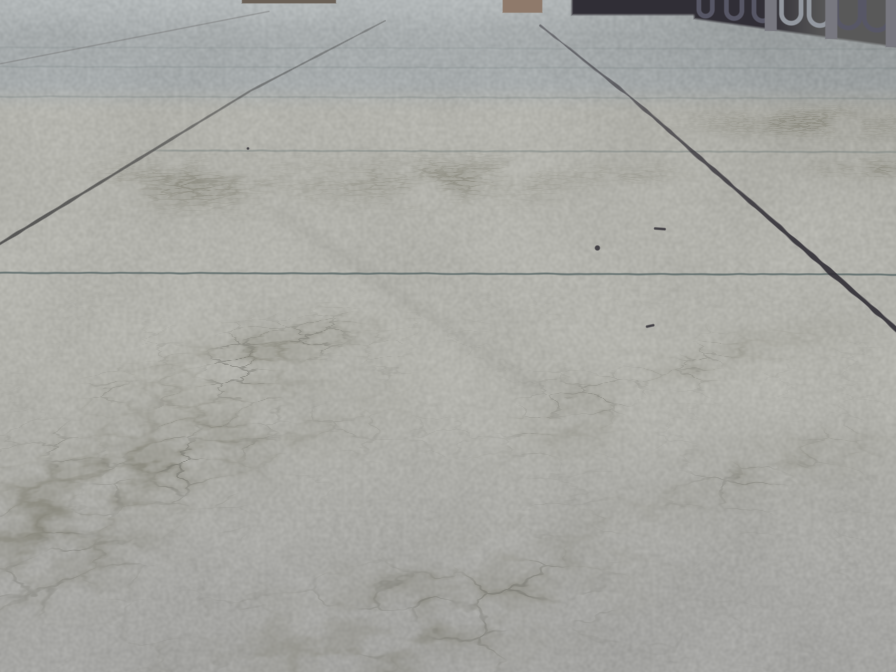
This texture is drawn by a WebGL 2 fragment shader. Its source:

```glsl
#version 300 es
precision highp float;
// Weathered concrete slabs in perspective, with stains and hairline cracks.
// Joints and crack cells lie on a projected ground plane; soft ellipses place
// the stains, gradient noise breaks them up, metal hoops stand at the top.
uniform vec2 u_resolution;
out vec4 outColor;

const float HORIZON = 1.06;
const vec3 SHADOW = vec3(0.19, 0.18, 0.21);
// Stain centre (xy) and radii (zw)
const vec4 STAINS[12] = vec4[12](
  vec4(0.29, 0.725, 0.14, 0.035), vec4(0.66, 0.732, 0.16, 0.032),
  vec4(0.94, 0.742, 0.09, 0.015), vec4(1.21, 0.817, 0.14, 0.02),
  vec4(1.3, 0.752, 0.08, 0.015), vec4(0.36, 0.465, 0.16, 0.04),
  vec4(0.25, 0.325, 0.24, 0.06), vec4(0.07, 0.2, 0.15, 0.09),
  vec4(0.62, 0.08, 0.27, 0.08), vec4(0.86, 0.38, 0.1, 0.05),
  vec4(1.09, 0.47, 0.13, 0.03), vec4(1.13, 0.3, 0.18, 0.04));

vec2 hash2(vec2 p) {
  vec3 q = fract(p.xyx * vec3(0.1031, 0.103, 0.0973));
  q += dot(q, q.yzx + 33.33);
  return fract((q.xx + q.yz) * q.zy);
}
float gradDot(vec2 cell, vec2 corner, vec2 f) {
  float a = 6.2832 * hash2(cell + corner).x;
  return dot(vec2(cos(a), sin(a)), f - corner);
}
float noise(vec2 p) {
  vec2 i = floor(p), f = fract(p), u = f * f * (3.0 - 2.0 * f);
  return mix(mix(gradDot(i, vec2(0), f), gradDot(i, vec2(1, 0), f), u.x),
             mix(gradDot(i, vec2(0, 1), f), gradDot(i, vec2(1), f), u.x), u.y);
}
float fbm(vec2 p) {
  float sum = 0.0, amp = 1.0;
  for (int i = 0; i < 4; i++) {
    sum += amp * noise(p);
    p = p * 2.03 + 17.1;
    amp *= 0.55;
  }
  return sum;
}
// Gap between the two nearest cell centres: zero along borders
float cellBorder(vec2 p) {
  vec2 base = floor(p), best = vec2(9);
  for (int y = -1; y <= 1; y++)
    for (int x = -1; x <= 1; x++) {
      vec2 c = base + vec2(x, y);
      float d = length(c + 0.1 + 0.8 * hash2(c) - p);
      best = d < best.x ? vec2(d, best.x) : vec2(best.x, min(best.y, d));
    }
  return best.y - best.x;
}
float segment(vec2 p, vec2 a, vec2 b) {
  vec2 d = b - a;
  return length(p - a - d * clamp(dot(p - a, d) / dot(d, d), 0.0, 1.0));
}
float box(vec2 p, vec2 lo, vec2 hi) {
  vec2 d = max(lo - p, p - hi);
  return max(d.x, d.y);
}
float fill(float d, float px) { return 1.0 - smoothstep(-px, px, d); }

float stainMask(vec2 p) {
  float mask = 0.0;
  for (int i = 0; i < 12; i++) {
    vec2 d = p - STAINS[i].xy;
    d.y -= step(p.y, 0.55) * 0.25 * d.x;
    d /= STAINS[i].zw;
    mask += (i < 9 && i != 2 ? 0.85 : 0.45) * exp(-dot(d, d));
  }
  return mask;
}

vec3 concrete(vec2 p) {
  vec3 c = mix(vec3(0.645, 0.645, 0.635), vec3(0.7, 0.7, 0.675), smoothstep(0.0, 0.5, p.y));
  c = mix(c, vec3(0.65, 0.67, 0.675), smoothstep(0.83, 0.88, p.y));
  c += 0.05 * smoothstep(0.94, 1.0, p.y) * (1.0 - smoothstep(0.7, 1.1, p.x));
  c -= 0.07 * smoothstep(0.8, 1.33, p.x) * smoothstep(0.6, 1.0, p.y);
  float streak = segment(p, vec2(0.42, 0.68), vec2(0.8, 0.42)) / 0.012;
  c -= 0.025 * exp(-streak * streak);
  c += 0.02 * fbm(p * 6.0) + 0.035 * noise(p * 170.0) + 0.025 * noise(p * 85.0);

  // Blotchy stains, then cracks that fade in and out around them
  vec2 ground = vec2(p.x - 0.69, 1.8) / (HORIZON - min(p.y, 1.0)) * 9.5;
  float border = cellBorder(ground + 0.45 * vec2(fbm(ground), fbm(ground + 40.0)));
  float mask = stainMask(p);
  float blotch = smoothstep(-0.55, 0.4, fbm(p * vec2(11, 19)));
  float halo = 1.0 - smoothstep(0.0, 0.4, border);
  c = mix(c, vec3(0.5, 0.495, 0.445), min(mask * blotch * (0.35 + 0.4 * halo), 0.7));
  float broken = smoothstep(-0.25, 0.45, noise(p * 13.0 + 5.0));
  float reach = (1.0 - smoothstep(0.5, 0.6, p.y)) * min(0.12 + mask, 0.8);
  float crack = (1.0 - smoothstep(0.01, 0.11, border)) * broken * reach;
  return mix(c, vec3(0.45, 0.45, 0.425), 0.6 * crack);
}

vec3 joints(vec3 c, vec2 p, float px) {
  float wobble = 0.0012 * noise(p * 45.0);
  for (int i = 0; i < 5; i++) {
    float n = float(i), y = HORIZON - 1.0 / (2.146 + 1.38 * n);
    float start = i == 1 ? smoothstep(0.2, 0.26, p.x) : 1.0;
    float line = fill(abs(p.y - y + 0.002 * p.x + wobble) - 0.0014, px);
    c = mix(c, vec3(0.34, 0.4, 0.4), 0.8 * line * start / (1.0 + 1.7 * n));
  }
  vec2 leftBend = vec2(0.373, 0.865), rightBend = vec2(0.9375, 0.856);
  float left = min(segment(p, vec2(-0.02, 0.625), leftBend), segment(p, leftBend, vec2(0.573, 0.969)));
  float right = min(segment(p, vec2(0.804, 0.962), rightBend), segment(p, rightBend, vec2(1.35, 0.496)));
  float close = 1.0 - smoothstep(0.6, 1.0, p.y);
  c = mix(c, vec3(0.27), fill(left + wobble - 0.0012 - 0.001 * close, px) * (0.4 + 0.45 * close));
  c = mix(c, SHADOW, fill(right + 2.0 * wobble - 0.0014 - 0.002 * close, px) * (0.5 + 0.4 * close));
  float faint = segment(p, vec2(0, 0.905), vec2(0.4, 0.983));
  return mix(c, vec3(0.45), 0.45 * fill(faint - 0.001, px));
}

vec3 backdrop(vec3 c, vec2 p, float px) {
  c = mix(c, vec3(0.42, 0.38, 0.34), fill(box(p, vec2(0.36, 0.995), vec2(0.5, 1.1)), px));
  c = mix(c, vec3(0.56, 0.48, 0.42), fill(box(p, vec2(0.748, 0.981), vec2(0.807, 1.1)), px));
  c = mix(c, SHADOW, fill(box(p, vec2(0.851, 0.978), vec2(1.04, 1.1)), 2.0 * px));
  float rack = fill(max(1.033 - p.x, 1.117 - 0.14 * p.x - p.y), 2.0 * px);
  c = mix(c, mix(SHADOW, vec3(0.35), smoothstep(1.12, 1.25, p.x)), rack);
  // Hanging hoops and posts grow toward the right edge
  for (int i = 0; i < 7; i++) {
    float t = float(i) / 6.0, x = 1.05 + 0.255 * t;
    float hoop = segment(p, vec2(x, 0.986 - 0.012 * t), vec2(x, 1.1)) - 0.01 - 0.009 * t;
    vec3 metal = i > 2 && i < 5 ? vec3(0.58, 0.6, 0.63) : vec3(0.34, 0.34, 0.4);
    c = mix(c, metal, fill(abs(hoop) - 0.0035, px));
  }
  for (int i = 0; i < 3; i++) {
    vec2 foot = vec2(1.147, 0.954) + vec2(0.09, -0.012) * float(i);
    c = mix(c, vec3(0.47, 0.47, 0.5), fill(max(abs(p.x - foot.x) - 0.009, foot.y - p.y), px));
  }
  return c;
}

void main() {
  vec2 p = gl_FragCoord.xy / u_resolution * vec2(1.33333, 1);
  float px = 1.0 / u_resolution.y;
  vec3 c = joints(concrete(p), p, px);
  // Small bits of debris
  float bits = min(length(p - vec2(0.889, 0.631)) - 0.002, segment(p, vec2(0.975, 0.66), vec2(0.989, 0.659)));
  bits = min(bits, min(length(p - vec2(0.369, 0.779)), segment(p, vec2(0.963, 0.514), vec2(0.972, 0.516))));
  c = mix(c, SHADOW, 0.85 * fill(bits - 0.0018, px));
  outColor = vec4(backdrop(c, p, px), 1);
}
```
